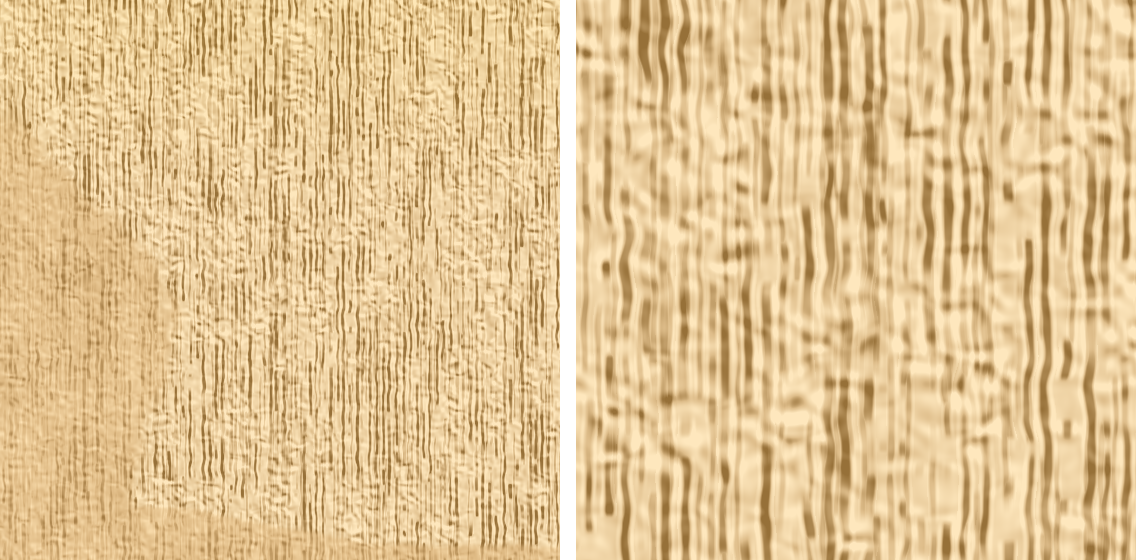
Left, the full canvas; right, a detail of the centre.
Write a Shadertoy shader that draws this texture.

```glsl
// Cream wall covering with broken vertical grooves and small crumpled marks.
// Jittered columns carve the grooves, embossed noise adds the crumples, and
// a soft shade with lower contrast covers the lower left and the bottom edge.

float hash(vec2 p) {
    vec3 q = fract(p.xyx * vec3(0.1031, 0.1030, 0.0973));
    q += dot(q, q.yzx + 33.33);
    return fract((q.x + q.y) * q.z);
}

float noise(vec2 p) {
    vec2 cell = floor(p);
    vec2 f = fract(p);
    f = f * f * (3.0 - 2.0 * f);
    float low = mix(hash(cell), hash(cell + vec2(1, 0)), f.x);
    float high = mix(hash(cell + vec2(0, 1)), hash(cell + vec2(1, 1)), f.x);
    return mix(low, high, f.y);
}

// x: groove depth, y: pale rim beside the groove
vec2 grooves(vec2 uv, float columns, float seed) {
    float wobble = noise(uv * vec2(30.0, 55.0) + seed) - 0.5;
    float x = uv.x * columns + 0.35 * wobble;
    float id = floor(x);
    float center = 0.5 + 0.36 * (hash(vec2(id, seed)) - 0.5);
    float dist = abs(x - id - center);

    // Long strokes with ragged breaks
    float run = noise(vec2(id * 7.3 + seed, uv.y * 13.0 + 40.0 * hash(vec2(id, seed + 5.0))));
    float ragged = noise(vec2(id * 3.7 + seed, uv.y * 85.0));
    float present = smoothstep(0.36, 0.52, run + 0.35 * (ragged - 0.5));
    float halfWidth = 0.13 + 0.09 * hash(vec2(id, seed + 9.0)) + 0.1 * (ragged - 0.5);
    float line = 1.0 - smoothstep(halfWidth - 0.09, halfWidth + 0.12, dist);
    float rim = smoothstep(halfWidth + 0.05, halfWidth + 0.18, dist)
              * (1.0 - smoothstep(halfWidth + 0.2, halfWidth + 0.36, dist));
    return vec2(line, rim) * present;
}

// Signed relief of small crumples, lit from above
float crumple(vec2 uv, vec2 scale) {
    vec2 p = uv * scale;
    p += 1.2 * vec2(noise(p * 0.5 + 11.0), noise(p * 0.5 + 47.0));
    return noise(p) - noise(p + vec2(0.35, 0.65));
}

float shadeMask(vec2 uv) {
    float ragged = 0.035 * (noise(uv * 28.0) - 0.5) + 0.02 * (noise(uv * 80.0) - 0.5);
    float down = 1.0 - uv.y;
    float edge = 0.31 * smoothstep(0.12, 0.56, down) - 0.07 * smoothstep(0.58, 0.8, down);
    float left = 1.0 - smoothstep(-0.025, 0.025, uv.x - edge + ragged);
    left *= smoothstep(0.16, 0.26, down);
    float rise = 0.095 - 0.07 * smoothstep(0.25, 0.75, uv.x);
    float bottom = 1.0 - smoothstep(-0.006, 0.006, uv.y - rise + 0.2 * ragged);
    return max(left, bottom);
}

vec3 paperColor(float tone) {
    vec3 ochre = vec3(0.59, 0.44, 0.22);
    vec3 tan_ = vec3(0.87, 0.74, 0.54);
    vec3 cream = vec3(0.995, 0.905, 0.74);
    tone = clamp(tone, 0.0, 1.0);
    return tone < 0.5 ? mix(ochre, tan_, tone * 2.0) : mix(tan_, cream, tone * 2.0 - 1.0);
}

void mainImage(out vec4 fragColor, in vec2 fragCoord) {
    vec2 uv = fragCoord / iResolution.xy;
    float shade = shadeMask(uv);

    // Patches where the grooves dissolve into crumples
    float patches = smoothstep(0.4, 0.75, noise(uv * vec2(26.0, 17.0) + 3.0));
    vec2 wide = grooves(uv, 84.0, 1.0);
    vec2 fine = grooves(uv + vec2(0.003, 0.0), 121.0, 23.0);
    float groove = max(wide.x * (1.0 - 0.6 * patches), fine.x * 0.5);
    float rim = max(wide.y, 0.5 * fine.y) * (1.0 - groove);

    // Fine surface relief and broad mottling
    float relief = crumple(uv, vec2(105.0, 125.0));
    float grain = noise(uv * vec2(190.0, 75.0)) - 0.5;
    float mottle = noise(uv * vec2(22.0, 14.0) + 60.0) - 0.5;

    float lit = 0.79 - 0.72 * groove + 0.16 * rim
              + relief * (0.32 + 0.45 * patches) + 0.22 * grain + 0.08 * mottle;
    float dim = 0.63 - 0.29 * groove + 0.09 * rim
              + 0.32 * relief + 0.17 * grain + 0.16 * mottle;
    vec3 color = paperColor(mix(lit, dim, shade));

    // Slightly warmer in the shade, yellower towards the top
    color *= mix(vec3(1.0), vec3(1.0, 0.98, 0.95), shade);
    color.b -= 0.025 * smoothstep(0.6, 1.0, uv.y);
    fragColor = vec4(color, 1.0);
}
```
